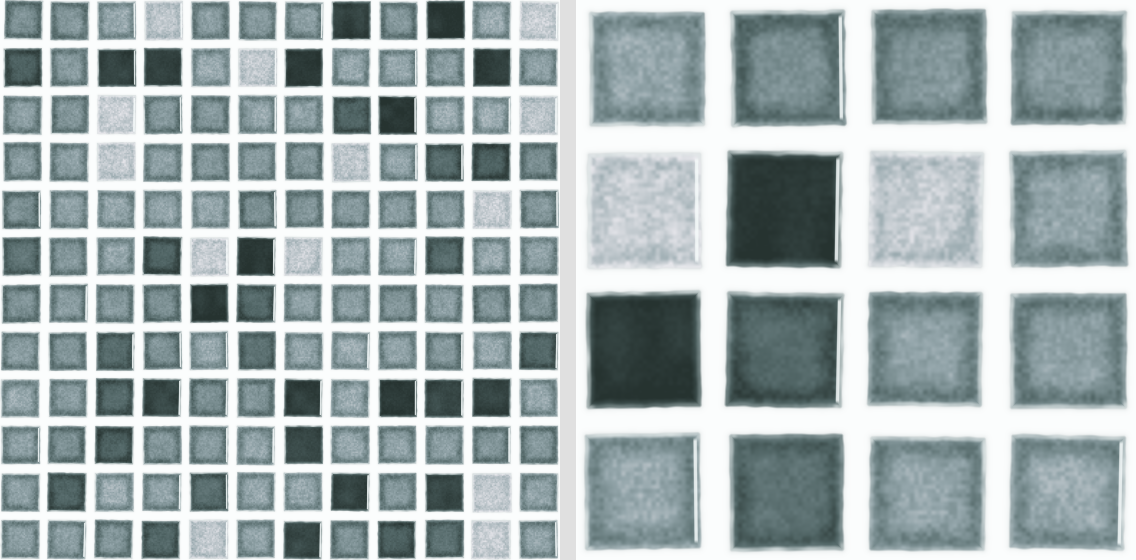
Left, the full canvas; right, a detail of the centre.
A WebGL 2 fragment shader for this pattern:

```glsl
#version 300 es
precision highp float;

uniform vec2 u_resolution;
out vec4 fragColor;

// Integer hash giving two values in 0..1
vec2 hash2(vec2 cell) {
    uvec2 v = uvec2(ivec2(cell) + 4096) * 1664525u + 1013904223u;
    v.x += v.y * 1664525u;
    v.y += v.x * 1664525u;
    v ^= v >> 16u;
    v.x += v.y * 1664525u;
    v.y += v.x * 1664525u;
    v ^= v >> 16u;
    return vec2(v & 65535u) / 65535.0;
}

float noise(vec2 p) {
    vec2 i = floor(p), f = fract(p);
    f = f * f * (3.0 - 2.0 * f);
    return mix(mix(hash2(i).x, hash2(i + vec2(1, 0)).x, f.x),
               mix(hash2(i + vec2(0, 1)).x, hash2(i + vec2(1, 1)).x, f.x), f.y);
}

// Glaze colour from near black green to pale grey
vec3 glazeRamp(float tone) {
    float t = clamp(tone, 0.0, 1.2) * 4.0;
    vec3 c = mix(vec3(0.15, 0.20, 0.19), vec3(0.31, 0.39, 0.39), min(t, 1.0));
    c = mix(c, vec3(0.45, 0.53, 0.54), clamp(t - 1.0, 0.0, 1.0));
    c = mix(c, vec3(0.58, 0.65, 0.67), clamp(t - 2.0, 0.0, 1.0));
    return mix(c, vec3(0.76, 0.79, 0.81), max(t - 3.0, 0.0));
}

// x: base tone, y: darkening of the ring around the centre
vec2 tileGlaze(vec2 pick) {
    if (pick.x < 0.06) return vec2(1.0 + 0.08 * pick.y, 0.12);
    if (pick.x < 0.20) return vec2(0.02 + 0.10 * pick.y, 0.03);
    if (pick.x < 0.32) return vec2(0.22 + 0.16 * pick.y, 0.18);
    return vec2(0.60 + 0.22 * pick.y, 0.34);
}

void main() {
    vec2 uv = gl_FragCoord.xy / u_resolution;
    float pixel = 1.0 / min(u_resolution.x, u_resolution.y);

    // Twelve by twelve grid, leaning slightly along its left side
    vec2 first = vec2(mix(0.035, 0.0417, uv.y), 0.0365);
    vec2 pitch = (vec2(0.962, 0.9635) - first) / 11.0;
    vec2 grid = (uv - first) / pitch + 0.5;
    vec2 id = floor(grid);
    vec2 p = (fract(grid) - 0.5) * pitch;

    // Hand-laid offset, turn and size
    vec2 jitter = hash2(id + 31.0) - 0.5;
    vec2 wear = hash2(id + 77.0);
    p -= jitter * 0.0022;
    p += vec2(-p.y, p.x) * (wear.x - 0.5) * 0.035;
    vec2 halfSize = 0.0342 + (hash2(id + 113.0) - 0.5) * 0.001;

    // Slightly uneven rounded outline
    vec2 q = abs(p) - halfSize + 0.0012;
    float dist = length(max(q, 0.0)) + min(max(q.x, q.y), 0.0) - 0.0012;
    dist += (noise(uv * 150.0) - 0.5) * 0.0009;
    float cover = 1.0 - smoothstep(-0.0006 - pixel * 0.5, 0.0006 + pixel * 0.5, dist);

    // Pooled glaze: dark soft ring, lighter centre, thin bright margin
    vec2 glaze = tileGlaze(hash2(id + 7.0));
    vec2 inset = halfSize - abs(p) + (noise(uv * 110.0) - 0.5) * 0.004;
    vec2 inner = smoothstep(0.004, 0.019, inset);
    float centre = inner.x * inner.y;
    float margin = 1.0 - smoothstep(0.0, 0.0065, -dist);
    float tone = glaze.x - glaze.y * (1.0 - centre) + margin * 0.22;
    tone -= glaze.y * 0.18 * smoothstep(0.6, 1.0, centre) * noise(uv * 70.0 + 9.0);

    // Fine mottling and broader clouds
    float speckle = 0.6 * noise(uv * 390.0) + 0.4 * noise(uv * 210.0 + 40.0) - 0.5;
    tone += speckle * (0.04 + 0.34 * min(glaze.x, 0.8));
    tone += (noise(uv * 45.0 + 17.0) - 0.5) * 0.10;
    vec3 tile = glazeRamp(tone);

    // Worn pale rim, stronger on one side of each tile
    vec2 lit = step(0.5, wear) * 2.0 - 1.0;
    float side = max(smoothstep(0.028, 0.032, p.x * lit.x),
                     smoothstep(0.028, 0.032, p.y * lit.y));
    float rim = smoothstep(-0.0034, -0.0008, dist);
    rim *= (0.25 + 0.55 * side) * (0.45 + 0.75 * noise(uv * 95.0 + 5.0));
    tile = mix(tile, vec3(0.87, 0.90, 0.90), clamp(rim, 0.0, 1.0));

    // Bright reflection just inside the right edge of some tiles
    float glint = 1.0 - smoothstep(0.0005, 0.0012 + pixel * 0.5, abs(p.x - halfSize.x + 0.0026));
    glint *= step(0.68, wear.y) * smoothstep(0.032, 0.029, abs(p.y));
    tile = mix(tile, vec3(0.96, 0.98, 0.98), glint * 0.85);

    // White joints with a faint shadow at the tile foot
    vec3 joint = vec3(0.985, 0.992, 0.992);
    joint -= vec3(0.10, 0.09, 0.09) * exp(-max(dist, 0.0) * 900.0);
    fragColor = vec4(mix(joint, tile, cover), 1.0);
}
```
